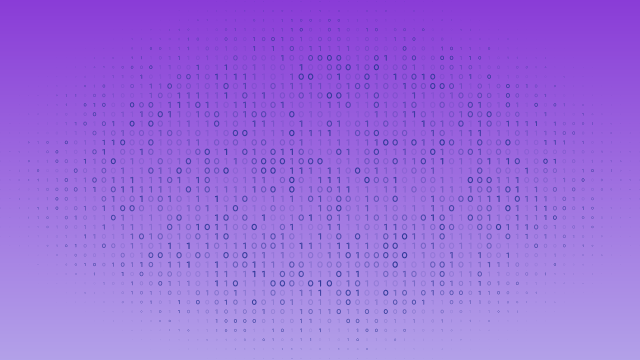
Reproduce this background procedurally as a WebGL 2 fragment shader.

```glsl
#version 300 es
precision highp float;

uniform vec2 u_resolution;
out vec4 outColor;

// Colours
const vec3 TOP_COLOR = vec3(0.54, 0.235, 0.842);
const vec3 BOTTOM_COLOR = vec3(0.70, 0.63, 0.912);
const vec3 INK_COLOR = vec3(0.16, 0.21, 0.58);

// Layout, in canvas heights
const float PITCH = 0.0261;
const vec2 FIELD_RADII = vec2(0.91, 0.525);
const float FADE_START = 0.55;
const float FADE_END = 1.08;

// Digit shape, in grid cells
const vec2 ZERO_RADII = vec2(0.225, 0.275);
const float ONE_STEM_X = 0.06;
const vec2 ONE_FLAG = vec2(-0.12, 0.23);
const float HALF_STROKE = 0.06;

// Ink strength
const float INK_MIN = 0.14;
const float INK_MAX = 0.95;
const float INK_BIAS = 1.9;

float hash(vec2 p) {
    return fract(sin(dot(p, vec2(127.1, 311.7))) * 43758.5453);
}

float segmentDistance(vec2 p, vec2 a, vec2 b) {
    vec2 ab = b - a;
    float t = clamp(dot(p - a, ab) / dot(ab, ab), 0.0, 1.0);
    return length(p - a - ab * t);
}

// Distance to the outline of an ellipse, first order
float zeroDistance(vec2 p) {
    float k = length(p / ZERO_RADII);
    float slope = length(p / (ZERO_RADII * ZERO_RADII));
    return abs(k - 1.0) * max(k, 0.05) / max(slope, 0.05);
}

float oneDistance(vec2 p) {
    vec2 top = vec2(ONE_STEM_X, ZERO_RADII.y);
    vec2 foot = vec2(ONE_STEM_X, -ZERO_RADII.y);
    return min(segmentDistance(p, foot, top), segmentDistance(p, top, ONE_FLAG));
}

// Box-filtered line, which also fades strokes thinner than a pixel
float strokeCoverage(float d, float halfWidth, float pixel) {
    float outer = clamp(0.5 + (halfWidth - d) / pixel, 0.0, 1.0);
    float inner = clamp(0.5 - (halfWidth + d) / pixel, 0.0, 1.0);
    return outer - inner;
}

void main() {
    vec2 p = (gl_FragCoord.xy - 0.5 * u_resolution) / u_resolution.y;
    vec3 color = mix(BOTTOM_COLOR, TOP_COLOR, p.y + 0.5);

    // Grid with one cell centred on the canvas
    vec2 grid = p / PITCH;
    vec2 cell = floor(grid + 0.5);
    vec2 local = grid - cell;
    float pixel = 1.0 / (u_resolution.y * PITCH);

    // Digits shrink towards the rim of an elliptical field
    float radius = length(cell * PITCH / FIELD_RADII);
    float size = 1.0 - smoothstep(FADE_START, FADE_END, radius);

    if (size > 0.02) {
        vec2 q = local / size;
        bool isZero = hash(cell + 17.0) < 0.5;
        float d = isZero ? zeroDistance(q) : oneDistance(q);
        float coverage = strokeCoverage(d * size, HALF_STROKE * size, pixel);
        float strength = mix(INK_MIN, INK_MAX, pow(hash(cell + 71.0), INK_BIAS));
        color = mix(color, INK_COLOR, coverage * strength);
    }

    outColor = vec4(color, 1.0);
}
```
